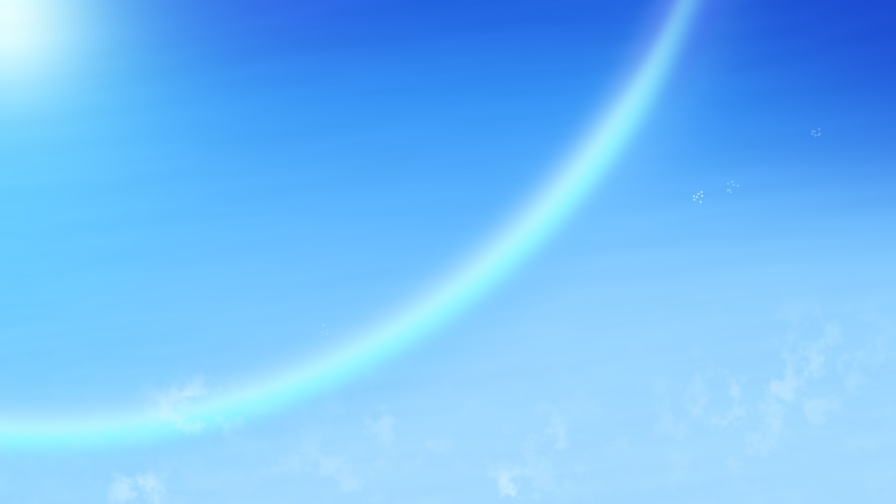
Write a WebGL 2 fragment shader that draws this texture.

```glsl
#version 300 es
precision highp float;
// Clear blue sky with a corner sun, a broad luminous arc and faint wisps of cloud.
uniform vec2 u_resolution;
out vec4 fragColor;

const vec3 PALE_SKY = vec3(0.645, 0.855, 1.0);
const vec3 DEEP_BLUE = vec3(0.10, 0.26, 0.80);
const vec3 VIOLET = vec3(0.27, 0.42, 0.96);
const vec3 CYAN = vec3(0.56, 0.97, 1.0);
const vec3 SUN_WHITE = vec3(0.90, 1.0, 1.0);
const vec2 ARC_CENTER = vec2(0.069, 1.542);
const float ARC_RADIUS = 1.405;

float hash(vec2 p) {
  vec3 q = fract(vec3(p.xyx) * 0.1031);
  q += dot(q, q.yzx + 33.33);
  return fract((q.x + q.y) * q.z);
}

float noise(vec2 p) {
  vec2 i = floor(p);
  vec2 f = fract(p);
  f = f * f * (3.0 - 2.0 * f);
  float low = mix(hash(i), hash(i + vec2(1, 0)), f.x);
  float high = mix(hash(i + vec2(0, 1)), hash(i + vec2(1, 1)), f.x);
  return mix(low, high, f.y);
}

float fbm(vec2 p) {
  float sum = 0.0;
  float gain = 0.5;
  for (int i = 0; i < 5; i++) {
    sum += gain * noise(p);
    p = mat2(1.6, 1.2, -1.2, 1.6) * p + 7.3;
    gain *= 0.55;
  }
  return sum;
}

float bell(float d, float width) {
  return exp(-d * d / (width * width));
}

// Vertical ramp, darker at upper right and paler outside the arc.
vec3 skyColor(vec2 p, float d) {
  vec3 sky = mix(PALE_SKY, vec3(0.51, 0.795, 1.0), smoothstep(0.05, 0.36, p.y));
  sky = mix(sky, vec3(0.37, 0.715, 1.0), smoothstep(0.32, 0.62, p.y));
  sky = mix(sky, vec3(0.22, 0.59, 0.97), smoothstep(0.54, 0.84, p.y));
  sky = mix(sky, vec3(0.13, 0.39, 0.88), smoothstep(0.76, 1.03, p.y));
  float outside = smoothstep(-0.02, 0.16, d);
  sky = mix(sky, PALE_SKY, 0.62 * outside * smoothstep(0.78, 0.26, p.y));
  float corner = smoothstep(1.2, 1.9, p.x) * smoothstep(0.45, 1.05, p.y);
  return mix(sky, DEEP_BLUE, 0.8 * corner);
}

// Sun at the upper left: violet fringe, wide cyan halo, white core.
vec3 addSun(vec3 color, vec2 p) {
  float d = length(p - vec2(0.0, 0.97));
  float fringe = bell(length((p - vec2(0.54, 1.03)) * vec2(1.0, 1.6)), 0.22);
  color = mix(color, VIOLET, 0.35 * fringe);
  float halo = bell(length((p - vec2(-0.05, 0.70)) * vec2(1.0, 0.8)), 0.42);
  color = mix(color, vec3(0.40, 0.82, 1.0), 0.75 * halo);
  color = mix(color, vec3(0.55, 0.89, 1.0), 0.75 * bell(d, 0.28));
  return mix(color, SUN_WHITE, bell(d, 0.15));
}

// Arc layers run from a pale inner rim to a cyan core and a soft outer skirt.
vec3 addArc(vec3 color, float d, float height) {
  float fade = 1.0 - 0.6 * smoothstep(0.6, 1.04, height);
  float skirt = bell(d - 0.03, 0.085);
  color = mix(color, vec3(0.52, 0.81, 1.0), 0.45 * skirt * fade);
  color = mix(color, vec3(0.72, 0.90, 1.0), 0.65 * bell(d + 0.022, 0.038) * fade);
  color = mix(color, CYAN, 0.90 * bell(d - 0.006, 0.030) * fade);
  color = mix(color, vec3(0.80, 0.98, 1.0), 0.45 * bell(d + 0.012, 0.018) * fade);
  float top = smoothstep(0.75, 1.0, height);
  float rims = bell(d + 0.035, 0.022) + bell(d - 0.045, 0.03);
  return mix(color, VIOLET, 0.35 * top * rims);
}

// Ragged puffs: each entry holds a position, a radius and a strength.
float cloudCover(vec2 p) {
  vec4 puffs[8] = vec4[8](
    vec4(0.39, 0.19, 0.06, 0.9), vec4(1.00, 0.02, 0.05, 0.9),
    vec4(0.28, 0.03, 0.05, 0.6), vec4(0.78, 0.16, 0.08, 0.2),
    vec4(1.10, 0.13, 0.08, 0.25), vec4(1.46, 0.18, 0.11, 0.3),
    vec4(1.62, 0.28, 0.13, 0.3), vec4(0.63, 0.05, 0.08, 0.25));
  float wisps = smoothstep(0.46, 0.82, fbm(p * 26.0));
  float cover = 0.07 * smoothstep(0.42, 0.05, p.y) * wisps;
  for (int i = 0; i < 8; i++) {
    vec4 puff = puffs[i];
    cover += puff.w * bell(length((p - puff.xy) * vec2(0.8, 1.3)), puff.z) * wisps;
  }
  return min(cover, 0.85);
}

// Tiny flecks gathered around a point.
float flecks(vec2 p, vec2 center, float spread, float seed) {
  float glow = 0.0;
  for (int i = 0; i < 7; i++) {
    vec2 offset = vec2(hash(vec2(float(i), seed)), hash(vec2(seed, float(i) + 9.0))) - 0.5;
    glow += 1.0 - smoothstep(0.001, 0.0035, length(p - center - offset * spread));
  }
  return min(glow, 1.0);
}

void main() {
  vec2 p = gl_FragCoord.xy / u_resolution * vec2(16.0 / 9.0, 1.0);
  float d = length(p - ARC_CENTER) - ARC_RADIUS;
  vec3 color = addSun(skyColor(p, d), p);
  // Fine, slightly tilted streaks in the air.
  color += 0.028 * (fbm(vec2(p.x * 4.0, (p.y - 0.12 * p.x) * 36.0)) - 0.52);
  color = addArc(color, d, p.y);
  color = mix(color, vec3(0.86, 0.96, 1.0), cloudCover(p));
  float specks = flecks(p, vec2(1.385, 0.604), 0.03, 3.0);
  specks += 0.5 * flecks(p, vec2(1.456, 0.627), 0.025, 5.0);
  specks += 0.4 * flecks(p, vec2(1.618, 0.740), 0.018, 8.0);
  specks += 0.3 * flecks(p, vec2(0.641, 0.347), 0.02, 12.0);
  color = mix(color, vec3(0.75, 0.93, 1.0), 0.7 * min(specks, 1.0));
  fragColor = vec4(clamp(color, 0.0, 1.0), 1.0);
}
```
